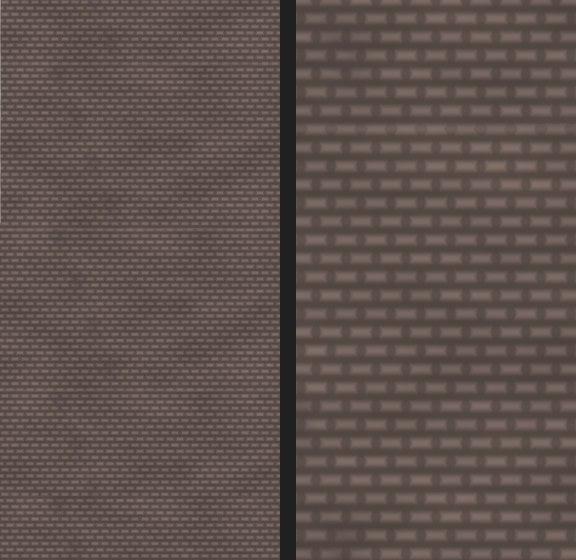
Left, the full canvas; right, a detail of the centre.
A WebGL 2 fragment shader for this texture:

```glsl
#version 300 es
precision highp float;
// Woven brown cloth: staggered soft dashes, faint patch seams and a trail of dark stains.

#define COLUMNS 28.0
#define ROWS 91.0
#define DASH_SIZE vec2(0.34, 0.24)
#define SOFTNESS 0.0046
#define SEAM_START 0.234
#define SEAM_PERIOD 0.583
#define CUT_DEPTH 1.771
#define STAIN_STRENGTH 0.42
#define WEAR 0.10

uniform vec2 u_resolution;
out vec4 outColor;

const vec3 GROUND = vec3(0.325, 0.277, 0.257);
const vec3 THREAD = vec3(0.470, 0.410, 0.382);
const vec3 STAIN = vec3(0.285, 0.245, 0.255);
const vec3 PALE_EDGE = vec3(0.66, 0.63, 0.60);

vec2 hashGradient(vec2 cell) {
  vec3 h = fract(cell.xyx * vec3(0.1031, 0.1030, 0.0973));
  h += dot(h, h.yzx + 33.33);
  float angle = 6.2832 * fract((h.x + h.y) * h.z);
  return vec2(cos(angle), sin(angle));
}

float gradientNoise(vec2 p) {
  vec2 i = floor(p), f = fract(p);
  vec2 u = f * f * f * (f * (f * 6.0 - 15.0) + 10.0);
  vec2 e = vec2(0.0, 1.0);
  float low = mix(dot(hashGradient(i), f),
                  dot(hashGradient(i + e.yx), f - e.yx), u.x);
  float high = mix(dot(hashGradient(i + e.xy), f - e.xy),
                   dot(hashGradient(i + e.yy), f - e.yy), u.x);
  return mix(low, high, u.y);
}

float boxDistance(vec2 p, vec2 halfSize) {
  vec2 d = abs(p) - halfSize;
  return length(max(d, 0.0)) + min(max(d.x, d.y), 0.0);
}

// Brightness of the weave: 0 on the ground, 1 on a raised dash.
float weave(vec2 p, float height, float seam) {
  vec2 pitch = vec2(1.0 / COLUMNS, height / ROWS);
  vec2 grid = p / pitch + vec2(0.0, 0.17);
  float row = floor(grid.y);
  grid.x += 0.5 * mod(row, 2.0);
  vec2 local = (fract(grid) - 0.5) * pitch;
  float soft = max(SOFTNESS, 0.7 / u_resolution.x);
  float dash = 1.0 - smoothstep(-soft, soft, boxDistance(local, DASH_SIZE * pitch));
  float band = 1.0 - smoothstep(-soft, soft, abs(local.y) - DASH_SIZE.y * pitch.y);
  float variation = 1.0 + 0.18 * gradientNoise(floor(grid) * 0.73 + 0.31);
  return max(dash * variation, band * mix(0.25, 0.65, seam));
}

// Stains step down and to the right within every patch.
float stainTrail(vec2 p) {
  float stain = 0.0;
  for (int i = 0; i < 4; i++) {
    vec2 center = vec2(0.21, 0.03) + float(i) * vec2(0.06, 0.157);
    vec2 d = (p - center) / vec2(0.026, 0.045);
    d.x -= 0.35 * d.y;
    stain += exp(-dot(d, d));
  }
  return stain * (0.75 + 0.8 * gradientNoise(p * vec2(45.0, 70.0)));
}

void main() {
  float height = u_resolution.y / u_resolution.x;
  vec2 p = gl_FragCoord.xy / u_resolution.x;
  p.y = height - p.y;

  // Repeated patches; the last one is cut short
  float depth = p.y * 2.0 / height;
  float cutShift = SEAM_START + 3.0 * SEAM_PERIOD - CUT_DEPTH;
  depth += step(CUT_DEPTH, depth) * cutShift;
  float patchY = mod(depth - SEAM_START, SEAM_PERIOD);
  float seamDistance = min(patchY, SEAM_PERIOD - patchY);
  float seam = 1.0 - smoothstep(0.004, 0.014, seamDistance);

  // Threads with broad uneven wear
  vec3 color = mix(GROUND, THREAD, weave(p, height, seam));
  float wear = gradientNoise(vec2(p.x * 5.0, patchY * 9.0));
  wear += 0.5 * gradientNoise(vec2(p.x * 14.0, patchY * 40.0) + 7.3);
  color *= 1.0 + WEAR * wear;

  // Dark purplish stains
  float stain = clamp(stainTrail(vec2(p.x, patchY)), 0.0, 1.0);
  color = mix(color, STAIN, STAIN_STRENGTH * stain);

  // Pale fringe along the upper left border
  float fringe = 1.0 - smoothstep(0.001, 0.005, p.x);
  fringe *= 1.0 - smoothstep(0.79, 0.81, p.y * 2.0 / height);
  fringe *= 0.65 + 0.5 * gradientNoise(vec2(2.5, p.y * 18.0));
  color = mix(color, PALE_EDGE, fringe);

  outColor = vec4(color, 1.0);
}
```
